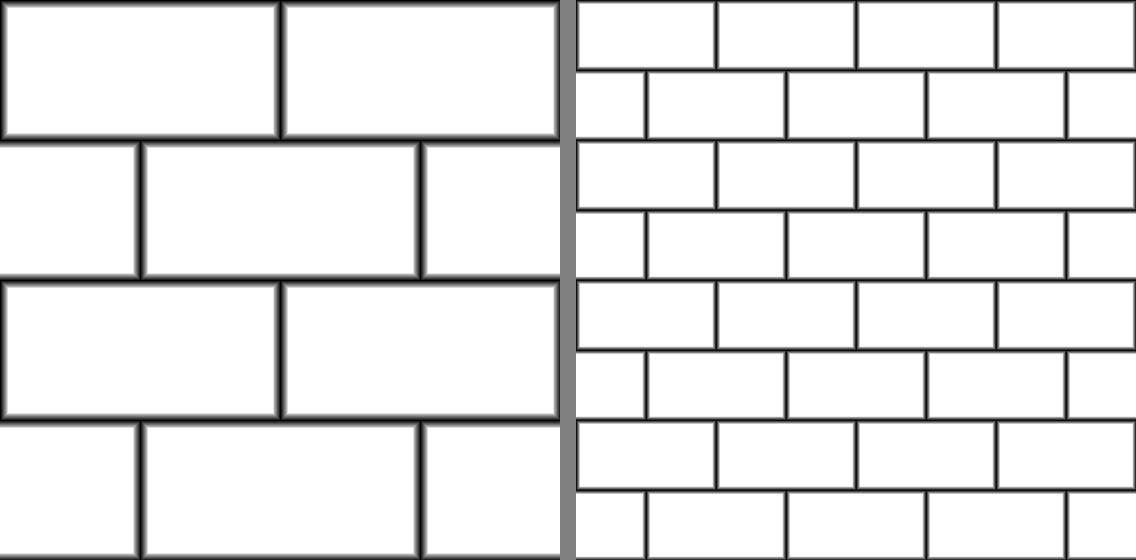
Left, the tile; right, the same tile 2 across and 2 down.
A WebGL 1 fragment shader for this texture map:

```glsl
precision highp float;
// White bricks in running bond, parted by dark joints with a bevelled ramp.
// Each pixel takes its distance to the nearest brick edge, which gives
// mitred corners; the grey ramp stops short of white at a crisp rim.

uniform vec2 u_resolution;

const vec2 BRICKS = vec2(2.0, 4.0);            // whole repeats across and down
const float ROW_SHIFT = 0.5;                   // offset of every other row, in bricks
const float RAMP_LENGTH = 1.0 / 64.0;          // distance over which black would reach white
const float BEVEL_WIDTH = 0.0127;              // the ramp is cut off here
const vec2 JOINT_CENTRE = vec2(1.0, -1.0) / 1024.0; // small offset of the joint grid
const vec3 JOINT_COLOR = vec3(0.0);
const vec3 BRICK_COLOR = vec3(1.0);

// Distance to the nearest edge of the enclosing brick, in canvas units.
float brickEdgeDistance(vec2 p) {
  vec2 cell = p * BRICKS;
  float oddRow = mod(floor(cell.y), 2.0);
  cell.x += ROW_SHIFT * (1.0 - oddRow);
  vec2 local = fract(cell);
  vec2 edge = min(local, 1.0 - local) / BRICKS;
  return min(edge.x, edge.y);
}

void main() {
  vec2 uv = gl_FragCoord.xy / u_resolution;
  float pixel = 1.0 / min(u_resolution.x, u_resolution.y);
  float dist = brickEdgeDistance(uv - JOINT_CENTRE);

  // Linear bevel, then a one-pixel smooth step to the flat face.
  float ramp = clamp(dist / RAMP_LENGTH, 0.0, 1.0);
  float face = smoothstep(-0.5, 0.5, (dist - BEVEL_WIDTH) / pixel);
  vec3 color = mix(JOINT_COLOR, BRICK_COLOR, mix(ramp, 1.0, face));

  gl_FragColor = vec4(color, 1.0);
}
```
